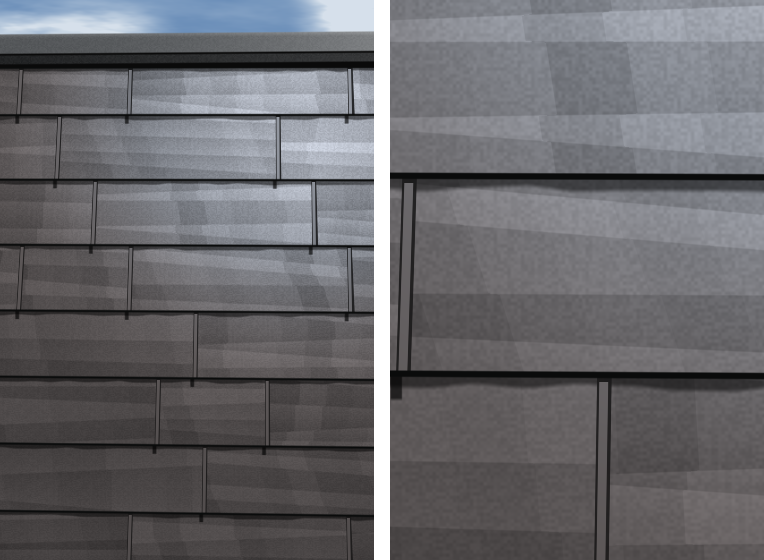
Left: the whole. Right: its middle third, enlarged.
A WebGL 1 fragment shader for this texture:

```glsl
precision highp float;
// Metal shingle wall under a strip of cloudy sky: eight staggered courses of
// creased panels, joined by raised seams, below a folded coping.
// Lengths are in canvas widths, with t measured down from the top edge.
uniform vec2 u_resolution;

float hash(vec2 p) {
  return fract(sin(dot(p, vec2(127.1, 311.7))) * 43758.5453);
}

float noise(vec2 p) {
  vec2 i = floor(p), f = fract(p);
  f = f * f * (3.0 - 2.0 * f);
  return mix(mix(hash(i), hash(i + vec2(1.0, 0.0)), f.x),
             mix(hash(i + vec2(0.0, 1.0)), hash(i + 1.0), f.x), f.y);
}

float fbm(vec2 p) {
  float sum = 0.0, amp = 0.5;
  for (int i = 0; i < 4; i++) {
    sum += amp * noise(p);
    p = p * 2.03 + 7.1;
    amp *= 0.5;
  }
  return sum;
}

// Soft coverage of the interval lo..hi
float band(float v, float lo, float hi, float px) {
  return smoothstep(lo - px, lo + px, v) * (1.0 - smoothstep(hi - px, hi + px, v));
}

// Lower edge of a course; courses grow slightly taller downward
float courseEdge(float k) { return 0.3076 + k * (0.17285 + 0.00078 * k); }

float courseAt(float t) {
  float v = t - 0.3076;
  return ceil(2.0 * v / (0.17285 + sqrt(0.029877 + 0.00312 * v)));
}

// Seam positions: an optional half panel, then full panels
vec3 seams(float row) {
  float start = row < 3.5 ? 0.156 + 0.096 * mod(row + 2.0, 3.0)
              : row < 4.5 ? 0.523 : row < 5.5 ? 0.715 : row < 6.5 ? 0.547 : 0.346;
  bool halfPanel = row < 0.5 || abs(row - 3.0) < 0.5 || abs(row - 5.0) < 0.5;
  return start + vec3(halfPanel ? -0.293 : -2.0, 0.0, 0.588);
}

float seamLean(float x, float y) { return -0.011 * (1.0 - x / 0.7) * (y - 0.5); }

// Long sloping creases crossed by leaning upright folds
float facets(vec2 q, float id, float px) {
  float tone = 0.0, shift = 0.0;
  for (int i = 0; i < 4; i++) {
    float n = float(i);
    float h = hash(vec2(id, n)), g = hash(vec2(id + 37.0, n));
    float d = q.y - (n + 0.2 + 0.6 * h) / 4.0 - (g - 0.4) * 0.9 * (q.x - 0.29);
    float side = smoothstep(-6.0 * px, 6.0 * px, d);
    tone += (side - 0.5) * exp(-4.0 * abs(d)) * (h > 0.45 ? 1.0 : -0.9);
    shift += side * (h - 0.5) * 0.6;
  }
  float u = q.x / 0.072 + (q.y - 0.5) * (hash(vec2(id, 9.0)) - 0.5) * 1.6 + shift;
  float cell = floor(u);
  float fold = mix(hash(vec2(cell - 1.0, id)), hash(vec2(cell, id)),
                   smoothstep(0.0, 20.0 * px, fract(u)));
  return tone + 0.9 * (fold - 0.5);
}

vec3 sky(float x, float t) {
  float wisps = fbm(vec2(x * 5.0 + t * 9.0, t * 22.0 - x * 3.0));
  float left = (1.0 - smoothstep(0.3, 0.5, x)) * smoothstep(-0.02, 0.08, t);
  float right = smoothstep(0.76, 0.92, x);
  float cloud = clamp((left * 0.9 + right * 1.1 + 0.25) * wisps * 1.6, 0.0, 1.0);
  return mix(vec3(0.37, 0.52, 0.70), vec3(0.84, 0.88, 0.92), cloud);
}

vec3 wall(float x, float t, float px) {
  float level = t - (x - 0.5) * 0.0137 * (t - 0.36);
  float row = max(courseAt(level), 0.0);
  float top = row < 0.5 ? 0.18 : courseEdge(row - 1.0);
  float bottom = courseEdge(row);
  float depth = level - top, y = 1.0 - (bottom - level) / 0.175;

  // Find the panel, its joints and the joint shadows from the course above
  vec3 joints = seams(row), above = seams(row - 1.0);
  float id = row * 7.0, left = joints.y - 0.588;
  float strip = 0.0, gap = 0.0, tab = 0.0;
  for (int i = 0; i < 3; i++) {
    float d = x - joints[i] - seamLean(joints[i], y);
    if (d > 0.0) { id += 1.0; left = joints[i]; }
    float wedge = 0.002 + 0.004 * y * smoothstep(0.6, 0.95, joints[i]);
    gap = max(gap, band(d, -0.0065, 0.0045 + wedge, px * 0.6));
    strip = max(strip, band(d, -0.0045, 0.0035, px * 0.6));
    tab = max(tab, band(x - above[i] + 0.009, -0.005, 0.005, px) * step(0.5, row));
  }

  // Sheen from the upper right, then folds and powder-coat grain
  vec2 away = vec2(x - 0.85, level - 0.3);
  float light = 0.26 + 0.43 * exp(-away.x * away.x / 0.45 - away.y * away.y / 0.3);
  vec3 tint = mix(vec3(1.04, 0.98, 0.98), vec3(0.97, 1.0, 1.06), smoothstep(0.3, 0.55, light));
  float grain = noise(vec2(x, t) * 330.0) - 0.5;
  float shade = light * (1.0 + 0.17 * facets(vec2(x - left, y), id, px) + 0.13 * grain);

  // Overhang shadow, seam strips and the dark gap between courses
  float reach = 0.009 + 0.006 * noise(vec2(x * 22.0, row * 5.0));
  shade *= mix(0.5, 1.0, smoothstep(reach - 0.004, reach + 0.002, depth));
  shade *= 1.0 - 0.65 * tab * (1.0 - smoothstep(0.021, 0.025, depth));
  shade = mix(shade, 0.1, gap * 0.9);
  shade = mix(shade, 0.12 + 0.7 * light, strip * step(0.006, depth));
  float line = 1.0 - smoothstep(0.0028 - px, 0.0028 + px, min(depth, bottom - level));
  return mix(shade * tint, vec3(0.04, 0.045, 0.045), line);
}

void main() {
  float px = 1.0 / u_resolution.x;
  float x = gl_FragCoord.x * px, t = (u_resolution.y - gl_FragCoord.y) * px;
  float drop = t + 0.008 * x;
  vec3 color = wall(x, t, px);

  // Coping face, shaded fascia and the black recess under it
  float grain = 0.04 * (noise(vec2(x, t) * 330.0) - 0.5);
  vec3 coping = vec3(0.33, 0.34, 0.35) + 0.16 * x * x + grain
              + 0.08 * (1.0 - smoothstep(0.092, 0.105, drop));
  vec3 fascia = vec3(0.13, 0.135, 0.14) + 0.08 * x + grain;
  color = mix(vec3(0.04), color, smoothstep(0.18 - px, 0.18 + px, t));
  color = mix(color, fascia, band(drop, 0.149, 0.172, px));
  color = mix(color, coping, 1.0 - smoothstep(0.144 - px, 0.144 + px, drop));
  color = mix(sky(x, t), color, smoothstep(0.092 - px, 0.092 + px, drop));
  gl_FragColor = vec4(color, 1.0);
}
```
